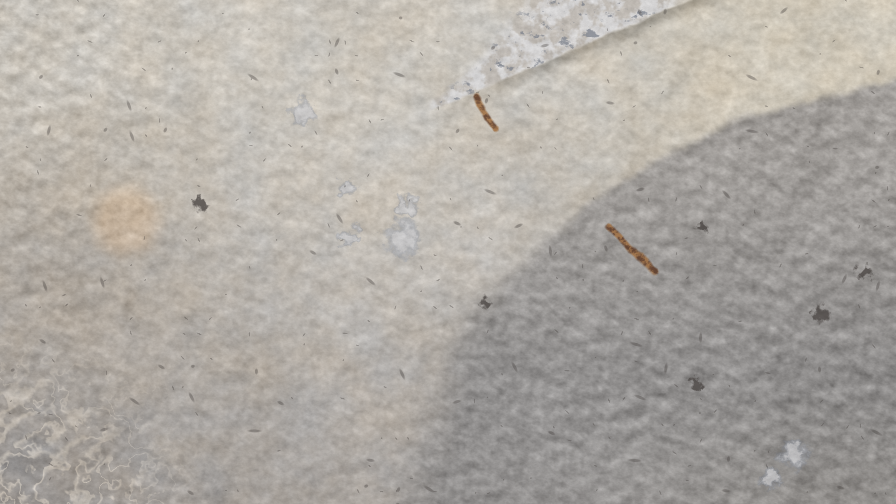
A Shadertoy shader for this texture:

```glsl
// Weathered stone slab with a damp dark patch, a flaking pale ridge and scattered debris.

vec2 hash2(vec2 p) {
    vec3 q = fract(p.xyx * vec3(0.1031, 0.1030, 0.0973));
    q += dot(q, q.yzx + 33.33);
    return fract((q.xx + q.yz) * q.zy);
}

float gradientNoise(vec2 p) {
    vec2 i = floor(p), f = fract(p);
    vec2 u = f * f * f * (f * (f * 6.0 - 15.0) + 10.0);
    vec2 e = vec2(0.0, 1.0);
    float a = dot(hash2(i) * 2.0 - 1.0, f);
    float b = dot(hash2(i + e.yx) * 2.0 - 1.0, f - e.yx);
    float c = dot(hash2(i + e.xy) * 2.0 - 1.0, f - e.xy);
    float d = dot(hash2(i + 1.0) * 2.0 - 1.0, f - 1.0);
    return mix(mix(a, b, u.x), mix(c, d, u.x), u.y);
}

float fbm(vec2 p) {
    float sum = 0.0, amp = 0.6;
    for (int i = 0; i < 4; i++) {
        sum += amp * gradientNoise(p);
        p = mat2(1.6, 1.2, -1.2, 1.6) * p + 7.3;
        amp *= 0.55;
    }
    return sum;
}

float segment(vec2 p, vec2 a, vec2 b) {
    vec2 v = b - a;
    return length(p - a - v * clamp(dot(p - a, v) / dot(v, v), 0.0, 1.0));
}

float spot(vec2 p, vec2 centre, float radius) {
    return 1.0 - smoothstep(radius * 0.45, radius, length(p - centre));
}

// Signed distance below a line through a point with a given slope.
float below(vec2 p, vec2 a, float slope) {
    return (a.y + slope * (p.x - a.x) - p.y) / sqrt(1.0 + slope * slope);
}

// Sparse, randomly turned slivers, one per occupied cell.
float slivers(vec2 p, float scale, float density) {
    vec2 cell = floor(p * scale), h = hash2(cell + 19.0);
    vec2 q = fract(p * scale) - 0.35 - 0.3 * hash2(cell + 53.0);
    float a = h.y * 6.283;
    q = mat2(cos(a), -sin(a), sin(a), cos(a)) * q;
    float shape = length(q / vec2(0.08 + 0.2 * h.y, 0.07));
    return (1.0 - smoothstep(0.4, 1.0, shape)) * step(h.x, density);
}

void mainImage(out vec4 fragColor, in vec2 fragCoord) {
    vec2 p = fragCoord / iResolution.y;
    float broad = fbm(p * 5.0);
    float mottle = fbm(p * 17.0 + 4.0);
    float grain = fbm(p * vec2(65.0, 80.0));
    vec2 warp = p + 0.012 * vec2(mottle, fbm(p * 17.0 + 31.0));

    // Dry stone: pale above, greyer toward the lower left
    vec3 col = mix(vec3(0.645, 0.625, 0.605), vec3(0.785, 0.765, 0.73), smoothstep(0.0, 0.95, p.y));
    col += 0.035 * exp(-9.0 * dot(p - vec2(0.75, 0.4), p - vec2(0.75, 0.4)));
    col -= vec3(0.03, 0.04, 0.05) * exp(-14.0 * dot(p - vec2(0.12, 0.5), p - vec2(0.12, 0.5)));
    col += vec3(0.02, 0.01, -0.015) * smoothstep(1.0, 1.6, p.x);
    col += vec3(0.07, 0.01, -0.05) * spot(warp, vec2(0.25, 0.56), 0.09) * 0.7;

    // Damp patch bounded by a bent edge, crisp above and soft below
    float damp = min(min(below(warp, vec2(0.81, 0.0), 3.0), below(warp, vec2(0.96, 0.403), 0.95)),
                     min(below(warp, vec2(1.134, 0.583), 0.56), below(warp, vec2(1.435, 0.757), 0.25)));
    float soft = mix(0.07, 0.012, smoothstep(0.1, 0.65, p.y));
    float wet = smoothstep(-soft, soft, damp + 0.012 * mottle);
    vec3 wetCol = mix(vec3(0.555, 0.55, 0.55), vec3(0.64, 0.625, 0.61), smoothstep(0.0, 0.8, p.y));
    wetCol -= 0.035 * smoothstep(1.2, 1.75, p.x) * (1.0 - p.y);
    col = mix(col, wetCol, wet * mix(0.75, 1.0, smoothstep(0.0, 0.3, p.y)));
    float rim = exp(-pow((damp - 0.008) / 0.012, 2.0)) * smoothstep(0.35, 0.8, p.y);
    col -= 0.045 * rim * (0.7 + mottle);

    // Relief lit from the upper left
    vec2 bump = mat2(0.9, 0.4, -0.5, 1.0) * p * vec2(24.0, 32.0);
    float relief = fbm(bump + vec2(-0.16, 0.2)) - fbm(bump - vec2(-0.16, 0.2));
    float rough = 0.1 + 0.08 * wet + 0.08 * smoothstep(0.5, 0.0, p.x) * p.y;
    col -= rough * relief;
    col += 0.06 * broad + 0.075 * mottle + 0.11 * grain;
    col += vec3(0.035, 0.005, -0.035) * fbm(p * 9.0 + 60.0) * (1.0 - wet);

    // Pale mineral web at the lower left
    float web = 1.0 - smoothstep(0.0, 0.16, abs(gradientNoise(warp * vec2(19.0, 23.0) + 2.0 * mottle)));
    float webArea = smoothstep(0.45, 0.08, length(p * vec2(0.9, 1.1)));
    col += vec3(0.15, 0.14, 0.12) * webArea * (web - 0.3);

    // Flaking ridge with a shadow under its lower edge
    float under = below(warp, vec2(0.855, 0.78), 0.43);
    float along = smoothstep(0.84, 0.87, p.x) * smoothstep(1.4, 1.3, p.x);
    float width = 0.025 + 0.25 * smoothstep(0.85, 1.2, p.x);
    float crust = smoothstep(0.004, -0.004, under) * smoothstep(-width, -width * 0.4, under) * along;
    float flake = smoothstep(-0.12, 0.12, fbm(p * 26.0 + 12.0));
    col = mix(col, mix(vec3(0.73, 0.71, 0.69), vec3(0.84, 0.84, 0.85), flake) + 0.13 * grain, crust * 0.8);
    float pits = smoothstep(0.12, 0.28, fbm(p * vec2(38.0, 50.0) + 90.0));
    col = mix(col, vec3(0.48, 0.5, 0.54), crust * pits * 0.75);
    col -= 0.15 * smoothstep(-0.002, 0.004, under) * smoothstep(0.035, 0.004, under) * smoothstep(0.9, 1.05, p.x);

    // Whitish chips with bluish ragged borders
    vec2 ragged = p + 0.04 * vec2(fbm(p * 40.0), fbm(p * 40.0 + 25.0));
    float chips = max(spot(ragged, vec2(0.6, 0.777), 0.03), spot(ragged, vec2(0.8, 0.525), 0.042));
    chips = max(chips, max(spot(ragged, vec2(0.695, 0.53), 0.025), spot(ragged, vec2(0.69, 0.63), 0.022)));
    chips = max(chips, max(spot(ragged, vec2(1.575, 0.1), 0.034), spot(ragged, vec2(1.53, 0.05), 0.025)));
    chips = max(chips, spot(ragged, vec2(0.81, 0.59), 0.025));
    col = mix(col, vec3(0.78, 0.78, 0.79) + 0.12 * grain, chips * 0.75);
    col -= vec3(0.16, 0.14, 0.11) * chips * (1.0 - chips) * 2.0;

    // Scattered slivers and individual dark crumbs
    float debris = slivers(p, 17.0, 0.12) * 0.5 + slivers(p + 3.7, 38.0, 0.1) * 0.45;
    debris = max(debris, max(spot(ragged, vec2(0.398, 0.597), 0.018), spot(ragged, vec2(1.628, 0.377), 0.022)));
    debris = max(debris, max(spot(ragged, vec2(1.713, 0.46), 0.017), spot(ragged, vec2(1.39, 0.55), 0.014)));
    debris = max(debris, max(spot(ragged, vec2(1.377, 0.24), 0.016), spot(ragged, vec2(0.965, 0.4), 0.016)));
    col = mix(col, vec3(0.27, 0.25, 0.24), debris * 0.75);

    // Two rusty twigs
    float twig = min(segment(warp, vec2(0.945, 0.808), vec2(0.982, 0.745)),
                     segment(warp, vec2(1.208, 0.548), vec2(1.3, 0.462)));
    vec3 rust = mix(vec3(0.36, 0.22, 0.14), vec3(0.62, 0.43, 0.25), smoothstep(-0.2, 0.2, grain));
    col = mix(col, rust, 0.85 * (1.0 - smoothstep(0.003, 0.009, twig)));

    fragColor = vec4(clamp(col, 0.0, 1.0), 1.0);
}
```
